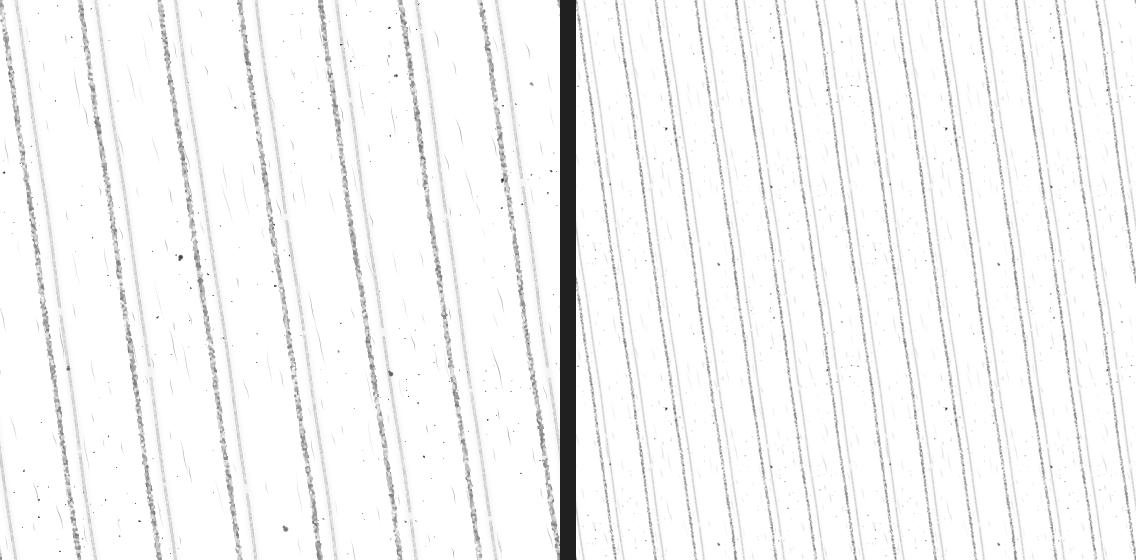
Left, the tile; right, the same tile 2 across and 2 down.
Write a Shadertoy shader that draws this texture.

```glsl
const float TAU = 6.2831853;
const vec3 PAPER = vec3(1.0);
const vec3 INK = vec3(0.0);
const float REPEATS = 7.0;            // line pairs across; each drifts one repeat per height
const float WOBBLE = 0.010;           // sideways wander, in repeats
const float HEAVY_HALF = 0.0043;
const float HEAVY_ROUGH = 0.0034;
const vec2 HEAVY_TONE = vec2(0.06, 0.50);
const float HEAVY_GRAIN = 230.0;
const float THIN_OFFSET = 0.2;        // in repeats, from the heavy line
const float THIN_HALF = 0.0027;
const float THIN_TONE = 0.15;
const float HALO_WIDTH = 0.007;
const float HALO_TONE = 0.045;
const float GAP_CELLS = 4.0;          // possible breaks per canvas height
const float GAP_CHANCE = 0.55;
const vec2 GAP_HALF = vec2(0.001, 0.009);
const vec2 SCRATCH_GRID = vec2(28.0, 12.0);
const float SCRATCH_CHANCE = 0.6;
const vec2 SCRATCH_HALF = vec2(0.010, 0.045);
const float SCRATCH_WIDTH = 0.0007;
const float SCRATCH_TILT = 0.23;

vec3 hash3(vec2 p) {
    vec3 q = fract(p.xyx * vec3(0.1031, 0.1030, 0.0973));
    q += dot(q, q.yxz + 33.33);
    return fract((q.xxy + q.yzz) * q.zyx);
}

float coverage(float d) {
    return clamp(0.5 - d * iResolution.y, 0.0, 1.0);
}

// Softly blended cellular noise, wrapping at the canvas edge
vec2 cellular(vec2 uv, float grid) {
    vec2 p = uv * grid, base = floor(p);
    vec3 sum = vec3(0.0);
    for (int j = -1; j <= 1; j++)
    for (int i = -1; i <= 1; i++) {
        vec2 cell = base + vec2(i, j);
        vec3 h = hash3(mod(cell, grid) + 3.0);
        vec2 d = cell + 0.5 + 0.8 * (h.xy - 0.5) - p;
        sum += vec3(fract(h.z * 17.0), h.z, 1.0) * exp(-7.0 * dot(d, d));
    }
    return sum.xy / sum.z;
}

// Wrapping density, 0 to 1, that gathers the dust into patches
float cluster(vec2 uv) {
    float waves = sin(TAU * (uv.x + 2.0 * uv.y - 0.11)) + sin(TAU * (2.0 * uv.x - uv.y - 0.07));
    float density = 0.5 + 0.25 * waves;
    return density * density;
}

float heavyLine(vec2 uv, float u) {
    float d = abs(u - round(u)) / length(vec2(REPEATS, 1.0));
    vec2 grain = cellular(uv, HEAVY_GRAIN);
    float slow = 0.03 * sin(TAU * (5.0 * uv.y + 2.0 * uv.x)) + 0.02 * sin(TAU * (13.0 * uv.y - 3.0 * uv.x));
    float edge = HEAVY_HALF + HEAVY_ROUGH * (grain.x - 0.5);
    return coverage(d - edge) * (mix(HEAVY_TONE.x, HEAVY_TONE.y, grain.y) + slow);
}

float thinLine(vec2 uv, float u) {
    float id = round(u - THIN_OFFSET);
    float d = abs(u - THIN_OFFSET - id) / length(vec2(REPEATS, 1.0));
    // All lines join into one helix, so breaks are placed along its length
    float along = mod(uv.y - id, REPEATS) * GAP_CELLS;
    vec3 h = hash3(vec2(floor(along), 71.0));
    float fromGap = abs(fract(along) - mix(0.2, 0.8, h.x)) / GAP_CELLS;
    float gapHalf = mix(GAP_HALF.x, GAP_HALF.y, h.y);
    float intoEnd = h.z < GAP_CHANCE ? max(gapHalf + THIN_HALF - fromGap, 0.0) : 0.0;
    float body = length(vec2(d, intoEnd)) - THIN_HALF;
    float rim = smoothstep(-0.0016, 0.0, body);
    float grain = cellular(uv, 300.0).y - 0.5;
    float halo = HALO_TONE * exp(-pow(d / HALO_WIDTH, 2.0));
    return max(halo, coverage(body) * (THIN_TONE + 0.04 * rim + 0.12 * grain));
}

// Tapered, slightly bent hairlines
float scratches(vec2 uv) {
    vec2 p = uv * SCRATCH_GRID, base = floor(p);
    float ink = 0.0;
    for (int j = -1; j <= 1; j++)
    for (int i = -1; i <= 1; i++) {
        vec2 cell = base + vec2(i, j);
        vec2 id = mod(cell, SCRATCH_GRID);
        vec3 place = hash3(id + 113.0), form = hash3(id + 251.0);
        if (place.z > SCRATCH_CHANCE) continue;
        vec2 d = (p - cell - place.xy) / SCRATCH_GRID;
        float halfLength = mix(SCRATCH_HALF.x, SCRATCH_HALF.y, form.x * form.x);
        float t = d.y / halfLength;
        float taper = max(1.0 - t * t, 0.0);
        float tilt = SCRATCH_TILT + 0.16 * (form.y - 0.5);
        float bend = 0.004 * (form.z - 0.5) * t * t + 0.0006 * sin(5.0 * t + TAU * form.y);
        float side = abs(d.x + tilt * d.y + bend) - SCRATCH_WIDTH * taper;
        ink = max(ink, coverage(side) * taper * mix(0.08, 0.36, form.z));
    }
    return ink;
}

// One two-lobed spot per chosen cell
float spots(vec2 uv, float grid, vec2 radius, float blur, float chance, float clumping) {
    vec2 p = uv * grid, cell = floor(p);
    vec3 place = hash3(cell + grid * 5.0), form = hash3(cell + grid * 9.0);
    float density = mix(1.0, 3.0 * cluster((cell + 0.5) / grid), clumping);
    if (place.z > chance * density) return 0.0;
    vec2 d = (p - cell - mix(vec2(0.25), vec2(0.75), place.xy)) / grid;
    float r = mix(radius.x, radius.y, form.x);
    vec2 lobe = r * 1.2 * vec2(cos(TAU * form.y), sin(TAU * form.y));
    float dist = min(length(d) - r, length(d - lobe) - r * 0.6);
    float soft = max(blur, 0.5 / iResolution.y);
    return (1.0 - smoothstep(-soft, soft, dist)) * mix(0.45, 0.85, form.z);
}

void mainImage(out vec4 fragColor, in vec2 fragCoord) {
    vec2 uv = fragCoord / iResolution.xy;
    float u = REPEATS * uv.x + uv.y + WOBBLE * (sin(TAU * (uv.y + uv.x)) + 0.5 * sin(TAU * (3.0 * uv.y - uv.x)));
    float ink = max(heavyLine(uv, u), thinLine(uv, u));
    ink = max(ink, scratches(uv));
    ink = max(ink, spots(uv, 64.0, vec2(0.0004, 0.0009), 0.0004, 0.06, 1.0));
    ink = max(ink, spots(uv, 34.0, vec2(0.0009, 0.0018), 0.0005, 0.05, 1.0));
    ink = max(ink, spots(uv, 5.0, vec2(0.0022, 0.0042), 0.0018, 0.32, 0.0));
    fragColor = vec4(mix(PAPER, INK, ink), 1.0);
}
```
